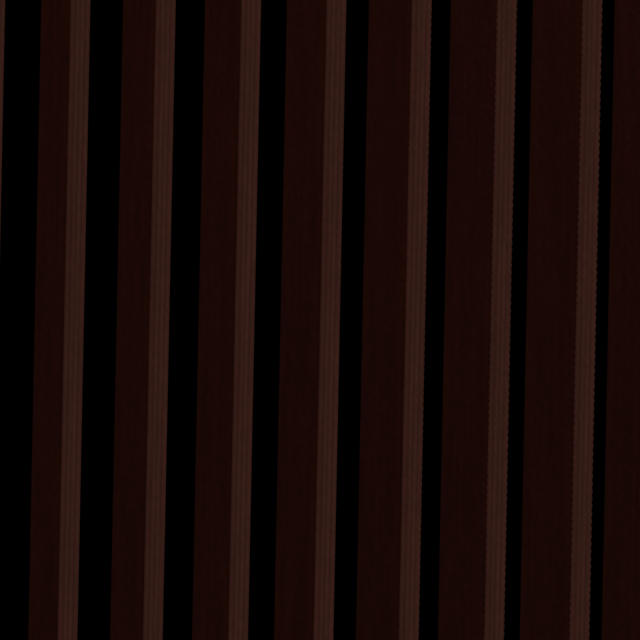
Give the GLSL for this texture, as a Shadertoy shader.

```glsl
// Dark pleated cloth: slanted light ribs, brown panels and black gaps.
// Ribs and panels repeat at slightly different pitches, so the gaps narrow
// to the right. Stretched value noise and fine ridges give the woven grain.

const float TAU = 6.2831853;

// Layout, in canvas widths, measured along the bottom edge
const float SLANT       = 0.0205;   // sideways lean over the full height
const float RIB_PITCH   = 0.1333;
const float RIB_WIDTH   = 0.0312;
const float RIB_CENTRE  = -0.0278;  // centre of the first rib
const float PANEL_PITCH = 0.1280;
const float PANEL_LEFT  = 0.0440;   // left edge of the first panel
const float EDGE_SOFT   = 0.0013;

// Weave
const float RIB_RIDGES   = 4.0;     // fine ridges across one rib
const float STITCHES     = 85.0;    // stitches up the canvas
const float STITCH_DEPTH = 0.0006;
const float GRAIN        = 0.16;

// Colours
const vec3 GAP_COLOUR   = vec3(0.003, 0.000, 0.000);
const vec3 PANEL_COLOUR = vec3(0.100, 0.032, 0.021);
const vec3 RIB_SHADE    = vec3(0.170, 0.087, 0.067);
const vec3 RIB_LIGHT    = vec3(0.212, 0.117, 0.094);

float hash(vec2 p) {
    vec3 q = fract(p.xyx * 0.1031);
    q += dot(q, q.yzx + 33.33);
    return fract((q.x + q.y) * q.z);
}

float valueNoise(vec2 p) {
    vec2 cell = floor(p);
    vec2 f = fract(p);
    f = f * f * (3.0 - 2.0 * f);
    float low  = mix(hash(cell), hash(cell + vec2(1.0, 0.0)), f.x);
    float high = mix(hash(cell + vec2(0.0, 1.0)), hash(cell + vec2(1.0)), f.x);
    return mix(low, high, f.y);
}

void mainImage(out vec4 fragColor, in vec2 fragCoord) {
    vec2 uv = fragCoord / iResolution.xy;
    float soft = max(EDGE_SOFT, 0.75 / iResolution.x);
    float x = uv.x - SLANT * uv.y;

    // Stitched edges get rougher to the right
    float stitch = sin(TAU * STITCHES * uv.y);
    float ribX = x + STITCH_DEPTH * stitch * smoothstep(0.3, 1.0, uv.x);

    // Repeat index and signed offset from the nearest rib centre
    float phase = (ribX - RIB_CENTRE) / RIB_PITCH;
    float index = floor(phase);
    float offset = (fract(phase + 0.5) - 0.5) * RIB_PITCH;

    // Coverage; the index changes under a rib, so the jump stays hidden
    float rib = 1.0 - smoothstep(-soft, soft, abs(offset) - RIB_WIDTH * 0.5);
    float panel = smoothstep(-soft, soft, x - PANEL_LEFT - index * PANEL_PITCH);

    // Grain: long vertical fibres and small woven flecks
    float fibre = valueNoise(vec2(x * 210.0, uv.y * 9.0)) - 0.5;
    float fleck = valueNoise(vec2(x * 200.0, uv.y * 130.0 + x * 60.0)) - 0.5;
    float grain = 1.0 + GRAIN * (fibre + fleck);

    // Panels: faint slanted twill on the right, thin fold beside each rib
    float twill = sin(TAU * (uv.y * STITCHES + x * 70.0)) * smoothstep(0.4, 1.0, uv.x);
    float fold = smoothstep(0.004, 0.0, abs(offset + RIB_WIDTH * 0.5 + 0.006));
    vec3 panelColour = PANEL_COLOUR * (grain + 0.035 * twill + 0.06 * fold);
    panelColour *= 0.96 + 0.08 * uv.y;

    // Ribs: lengthwise ridges with a shaded left side
    float across = offset / RIB_WIDTH + 0.5;
    float ridge = 0.5 - 0.5 * cos(TAU * RIB_RIDGES * across);
    float lit = 0.6 * ridge + 0.4 * smoothstep(0.0, 0.6, across);
    vec3 ribColour = mix(RIB_SHADE, RIB_LIGHT, lit) * mix(1.0, grain, 0.6);

    vec3 colour = mix(GAP_COLOUR, panelColour, panel);
    colour = mix(colour, ribColour, rib);
    fragColor = vec4(colour, 1.0);
}
```
